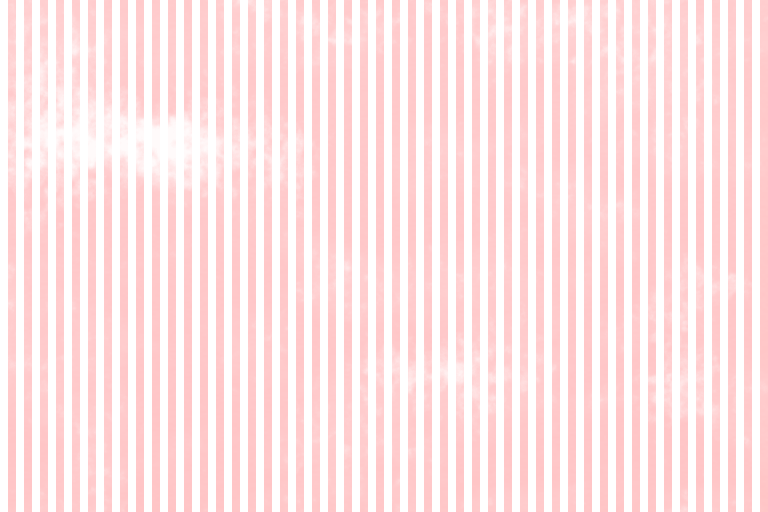
Write a WebGL 2 fragment shader that draws this pattern.

```glsl
#version 300 es
precision highp float;
// Forty-eight vertical pink stripes on white, with chalky, worn patches.
uniform vec2 u_resolution;
out vec4 fragColor;

float hash(vec2 p) {
    vec3 q = fract(p.xyx * 0.1031);
    q += dot(q, q.yzx + 33.33);
    return fract((q.x + q.y) * q.z);
}

float noise(vec2 p) {
    vec2 i = floor(p), f = fract(p);
    f = f * f * (3.0 - 2.0 * f);
    return mix(mix(hash(i), hash(i + vec2(1, 0)), f.x),
               mix(hash(i + vec2(0, 1)), hash(i + vec2(1, 1)), f.x), f.y);
}

float fbm(vec2 p) {
    float sum = 0.0, amp = 0.5;
    for (int i = 0; i < 5; i++) {
        sum += amp * noise(p);
        p = mat2(1.6, 1.2, -1.2, 1.6) * p + 17.3;
        amp *= 0.5;
    }
    return sum;
}

// Soft elliptical zone where the paint has rubbed thin.
float zone(vec2 p, vec2 center, vec2 radius) {
    vec2 d = (p - center) / radius;
    return exp(-dot(d, d));
}

void main() {
    vec2 p = gl_FragCoord.xy / u_resolution.x;
    float height = u_resolution.y / u_resolution.x;

    // Stripes: white half first, then pink, smoothed over one pixel
    float x = p.x * 48.0;
    float pixel = 48.0 / u_resolution.x;
    float fromCenter = abs(fract(x - 0.25) - 0.5);
    float stripe = clamp((0.25 - fromCenter) / pixel + 0.5, 0.0, 1.0);

    // Heavier wear at upper left, lighter rubs at lower middle and right
    float rub = zone(p, vec2(0.23, 0.48), vec2(0.13, 0.055))
              + 0.75 * zone(p, vec2(0.05, 0.49), vec2(0.08, 0.11))
              + 0.45 * zone(p, vec2(0.39, 0.45), vec2(0.05, 0.05))
              + 0.55 * zone(p, vec2(0.57, 0.19), vec2(0.09, 0.035))
              + 0.50 * zone(p, vec2(0.88, 0.16), vec2(0.05, 0.10))
              + 0.45 * zone(p, vec2(0.95, 0.30), vec2(0.05, 0.03))
              + 0.35 * zone(p, vec2(0.55, 0.64), vec2(0.20, 0.06));

    // Broad clouds broken up by fine, flaky grain
    float cloud = fbm(p * vec2(9.0, 13.0) + 4.0);
    float flake = fbm(p * 75.0);
    float patches = smoothstep(0.62, 1.25, 0.55 * rub + 0.55 * cloud + 0.6 * flake);
    float grain = noise(p * vec2(180.0, 330.0)) - 0.5;
    float wear = 0.03 + 0.10 * smoothstep(0.35, 0.7, cloud)
               + 0.09 * p.y / height + 0.8 * patches + 0.04 * grain;

    vec3 white = vec3(1.0);
    vec3 pink = vec3(1.0, 0.765, 0.77);
    vec3 paint = mix(pink, white, clamp(wear, 0.0, 0.92));
    fragColor = vec4(mix(white, paint, stripe), 1.0);
}
```
